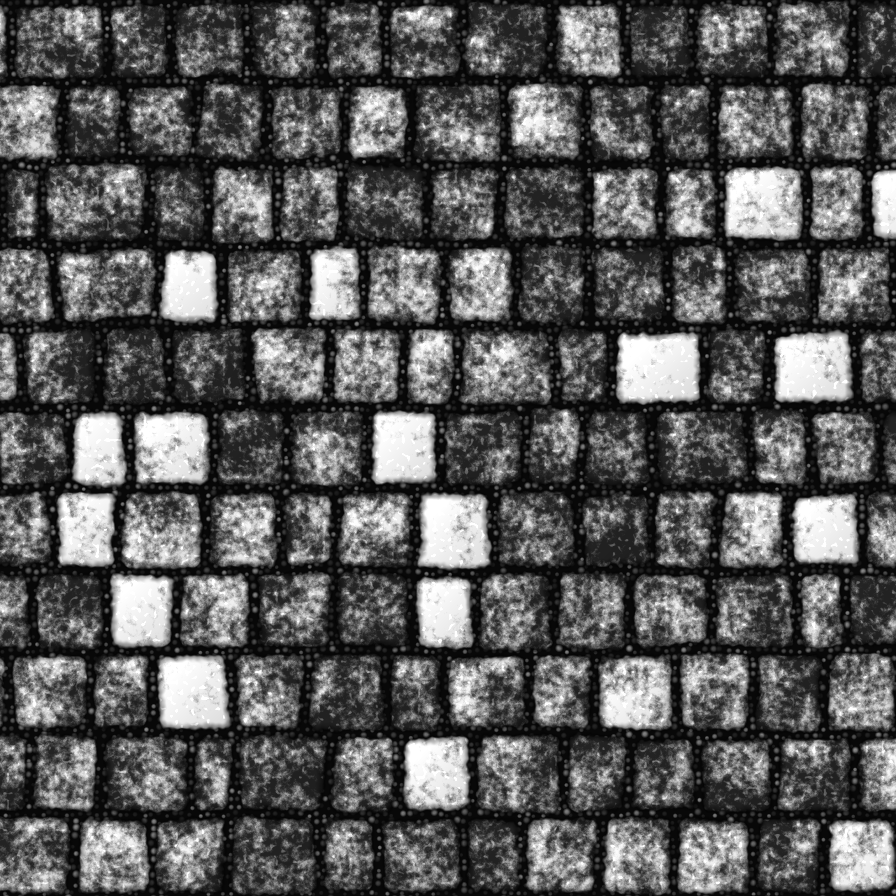
Write a Shadertoy shader that draws this texture.

```glsl
// Worn grey cobblestones in staggered rows, with gravel-filled joints.

const vec2 GRID = vec2(12.0, 11.0); // stones across, rows up

vec2 hash2(vec2 p) {
    vec3 q = fract(p.xyx * vec3(0.1031, 0.1030, 0.0973));
    q += dot(q, q.yzx + 33.33);
    return fract((q.xx + q.yz) * q.zy);
}

float gradientDot(vec2 cell, vec2 offset) {
    float angle = 6.2832 * hash2(cell).x;
    return dot(vec2(cos(angle), sin(angle)), offset);
}

float gradientNoise(vec2 p) {
    vec2 i = floor(p), f = fract(p), e = vec2(1.0, 0.0);
    vec2 u = f * f * f * (f * (f * 6.0 - 15.0) + 10.0);
    float low = mix(gradientDot(i, f), gradientDot(i + e, f - e), u.x);
    float high = mix(gradientDot(i + e.yx, f - e.yx), gradientDot(i + 1.0, f - 1.0), u.x);
    return mix(low, high, u.y);
}

float fbm(vec2 p) {
    float sum = 0.0, amplitude = 1.0;
    for (int i = 0; i < 4; i++) {
        sum += amplitude * gradientNoise(p);
        p = mat2(1.6, 1.2, -1.2, 1.6) * p + 17.3;
        amplitude *= 0.58;
    }
    return sum;
}

// Position of the k-th upright joint in a row; a few stray far
float jointAt(float k, float row) {
    float j = 2.0 * hash2(vec2(k + 31.0, row + 7.0)).x - 1.0;
    return k + 0.08 * j + 0.17 * j * j * j;
}

float roundedBox(vec2 p, vec2 halfSize, float radius) {
    vec2 q = abs(p) - halfSize + radius;
    return length(max(q, 0.0)) + min(max(q.x, q.y), 0.0) - radius;
}

// Domed pebbles of random tone
float gravel(vec2 p) {
    float tone = 0.03;
    vec2 base = floor(p);
    for (int y = -1; y <= 1; y++)
    for (int x = -1; x <= 1; x++) {
        vec2 cell = base + vec2(x, y);
        vec2 h = hash2(cell + 90.0);
        vec2 away = p - cell - 0.2 - 0.6 * h;
        float size = 0.35 + 0.3 * h.y;
        float dome = 1.0 - smoothstep(0.1, size, length(away));
        float lit = 0.8 + 0.5 * dot(away, vec2(-0.5, 0.8));
        tone = max(tone, dome * lit * (0.12 + 0.45 * h.x * h.x));
    }
    return tone;
}

void mainImage(out vec4 fragColor, in vec2 fragCoord) {
    vec2 uv = fragCoord / iResolution.xy;

    // Slightly wavy courses
    vec2 p = uv * GRID;
    p += 0.06 * vec2(gradientNoise(uv * 14.0 + 5.0), gradientNoise(uv * 9.0 + 40.0));
    float row = floor(p.y);
    float x = p.x + 4.0 * hash2(vec2(row + 3.0, 19.0)).y;

    // Stone between two shifted joints
    float k = floor(x);
    if (x < jointAt(k, row)) k -= 1.0;
    else if (x > jointAt(k + 1.0, row)) k += 1.0;
    float left = jointAt(k, row), right = jointAt(k + 1.0, row);
    vec2 id = vec2(k + 11.0, row + 53.0);
    vec2 h = hash2(id), shape = hash2(id + 120.0) - 0.5;

    // Local outline in row heights: tilt, taper and ragged edges
    float aspect = GRID.y / GRID.x;
    vec2 q = vec2((x - 0.5 * (left + right)) * aspect, fract(p.y) - 0.5);
    q += 0.02 * shape;
    q += 0.09 * shape.x * vec2(-q.y, q.x);
    q.x *= 1.0 + 0.22 * shape.y * q.y;
    vec2 halfSize = vec2(0.5 * (right - left) * aspect - 0.065, 0.44 + 0.03 * shape.x);
    float d = roundedBox(q, halfSize, 0.1);
    d += 0.035 * gradientNoise(uv * 55.0) + 0.03 * gradientNoise(uv * 140.0);

    // Pale wear over a dark face: patches, then fine speckle
    float level = mix(-0.45, 0.22, h.x) + 0.85 * smoothstep(0.84, 0.97, h.x);
    float patches = fbm(uv * 21.0 + h * 37.0);
    float speckle = fbm(uv * 105.0 + h * 13.0);
    float wear = level + 0.9 * patches + 0.75 * speckle - 0.15 * dot(q, q);
    float stone = mix(0.13, 0.95, smoothstep(-0.8, 0.85, wear));
    stone += 0.25 * smoothstep(0.22, 0.5, gradientNoise(uv * 170.0 + 8.0));
    stone *= mix(0.5, 1.0, smoothstep(0.01, -0.09, d));
    stone *= 1.0 + 0.12 * (q.y - q.x);

    // Gravel sinks into shadow beside the stones
    float joints = gravel(uv * 115.0) * mix(0.55, 1.1, smoothstep(0.0, 0.06, d));
    float tone = mix(joints, stone, smoothstep(0.02, -0.02, d));
    fragColor = vec4(vec3(clamp(tone, 0.0, 1.0)), 1.0);
}
```
